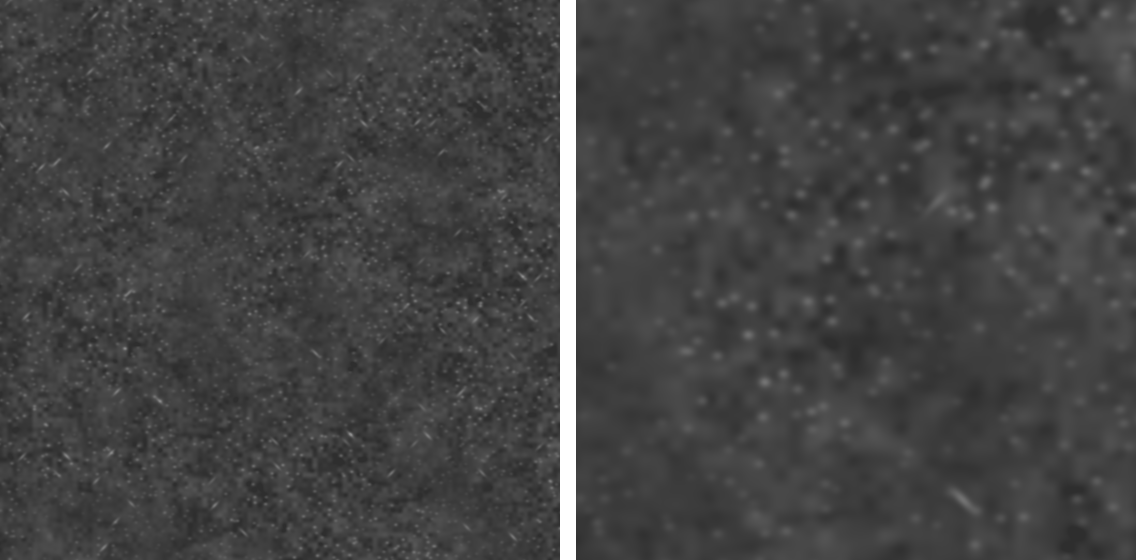
Left: the whole. Right: its middle third, enlarged.
A WebGL 1 fragment shader for this texture:

```glsl
precision highp float;
// Dark charcoal asphalt with fine mottled grain, pale specks and short diagonal flecks.
uniform vec2 u_resolution;

const float BASE_GREY = 0.247;

float hash(vec2 p, float seed) {
  vec3 q = fract(vec3(p.xyx + seed * 17.13) * vec3(0.1031, 0.1030, 0.0973));
  q += dot(q, q.yzx + 33.33);
  return fract((q.x + q.y) * q.z);
}

// Smooth value noise, centred on zero.
float noise(vec2 p, float seed) {
  vec2 cell = floor(p);
  vec2 f = fract(p);
  f = f * f * (3.0 - 2.0 * f);
  float low = mix(hash(cell, seed), hash(cell + vec2(1.0, 0.0), seed), f.x);
  float high = mix(hash(cell + vec2(0.0, 1.0), seed), hash(cell + 1.0, seed), f.x);
  return mix(low, high, f.y) - 0.5;
}

// Soft strokes scattered one per cell; size is half length and half width in cells.
// Each stroke takes the given angle, or its mirror image with chance flip.
float strokes(vec2 p, float chance, vec2 size, float angle, float flip, float seed) {
  vec2 home = floor(p);
  float total = 0.0;
  for (int y = -1; y <= 1; y++) {
    for (int x = -1; x <= 1; x++) {
      vec2 cell = home + vec2(float(x), float(y));
      float present = step(hash(cell, seed), chance);
      vec2 centre = cell + vec2(hash(cell, seed + 1.0), hash(cell, seed + 2.0));
      float turn = hash(cell, seed + 3.0) < flip ? -angle : angle;
      vec2 axis = vec2(cos(turn), sin(turn));
      vec2 d = p - centre;
      vec2 local = vec2(dot(d, axis), dot(d, vec2(-axis.y, axis.x))) / size;
      float strength = mix(0.4, 1.0, hash(cell, seed + 4.0));
      total += present * strength * exp(-dot(local, local));
    }
  }
  return total;
}

void main() {
  vec2 uv = gl_FragCoord.xy / min(u_resolution.x, u_resolution.y);

  // Mottling from broad patches down to single grains.
  float patches = noise(uv * 15.0, 1.0);
  float clumps = noise(uv * 38.0, 2.0);
  float grain = noise(uv * 112.0, 3.0);
  float roughness = clamp(1.0 + 1.3 * noise(uv * 11.0, 4.0), 0.45, 1.6);
  float grey = BASE_GREY + 0.042 * patches + 0.062 * clumps;
  grey += 0.085 * grain * roughness;

  // Pale round specks and softer crumbs.
  float specks = strokes(uv * 85.0, 0.27, vec2(0.30, 0.25), 0.0, 0.0, 10.0);
  float crumbs = strokes(uv * 36.0, 0.16, vec2(0.40, 0.26), 0.4, 0.3, 20.0);
  grey += 0.125 * specks * roughness + 0.06 * crumbs;

  // Dark pits and short level creases.
  float pits = strokes(uv * 70.0, 0.25, vec2(0.36, 0.28), 0.5, 0.5, 30.0);
  float creases = strokes(uv * 24.0, 0.13, vec2(0.50, 0.10), 0.12, 0.6, 40.0);
  grey -= 0.045 * pits * roughness + 0.04 * creases;

  // Sparse bright flecks, mostly rising to the right.
  float flecks = strokes(uv * 24.0, 0.12, vec2(0.20, 0.07), 0.785, 0.35, 50.0);
  grey += 0.23 * flecks;

  gl_FragColor = vec4(vec3(clamp(grey, 0.18, 0.56)), 1.0);
}
```
